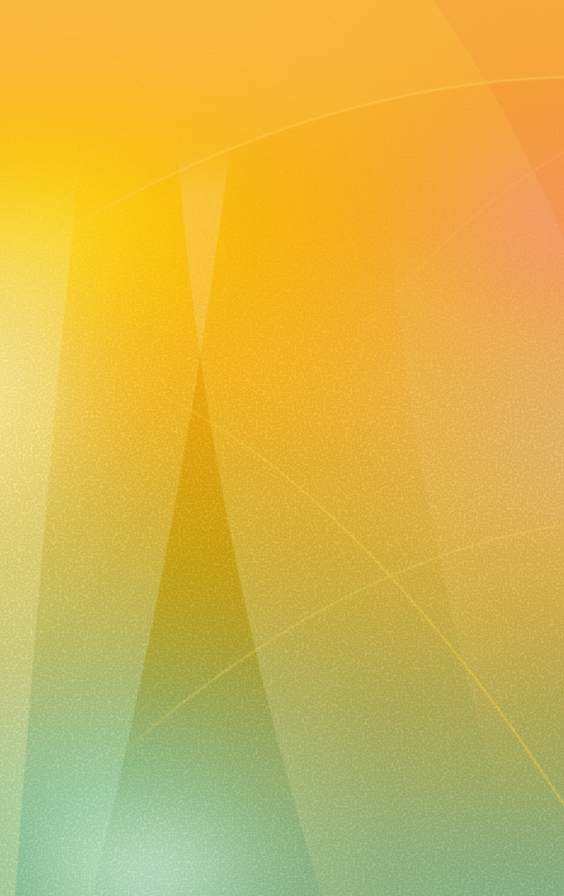
A Shadertoy shader for this background:

```glsl
// Warm amber backdrop melting into mint, with soft coloured glows,
// translucent curved beams and thin arcs. Every curve is a parabola, drawn
// by its slope-corrected distance; cellular noise adds a paper-like grain.

float parabola(float t, vec3 k) {
    return k.x + t * (k.y + t * k.z);
}

// Signed distance, in canvas heights, to y = parabola(x); positive above
float arcDistance(vec2 uv, vec3 k, float aspect) {
    float slope = (k.y + 2.0 * k.z * uv.x) / aspect;
    return (uv.y - parabola(uv.x, k)) / sqrt(1.0 + slope * slope);
}

// Signed distance to x = parabola(y); positive on the right
float edgeDistance(vec2 uv, vec3 k, float aspect) {
    float slope = (k.y + 2.0 * k.z * uv.y) * aspect;
    return (uv.x - parabola(uv.y, k)) * aspect / sqrt(1.0 + slope * slope);
}

float side(float d, float softness) {
    return smoothstep(-softness, softness, d);
}

float hairline(float d, float width) {
    return exp(-d * d / (width * width));
}

float glow(vec2 uv, vec2 center, vec2 radius) {
    vec2 d = (uv - center) / radius;
    return exp(-dot(d, d));
}

vec2 hash2(vec2 p) {
    vec3 q = fract(p.xyx * vec3(0.1031, 0.1030, 0.0973));
    q += dot(q, q.yzx + 33.33);
    return fract((q.xx + q.yz) * q.zy);
}

// Distance to the nearest scattered cell point
float cellular(vec2 p) {
    vec2 cell = floor(p), f = fract(p);
    float nearest = 2.0;
    for (int j = -1; j <= 1; j++) {
        for (int i = -1; i <= 1; i++) {
            vec2 o = vec2(i, j);
            nearest = min(nearest, length(o + hash2(cell + o) - f));
        }
    }
    return nearest;
}

vec3 verticalRamp(float y) {
    vec3 c = mix(vec3(0.53, 0.69, 0.52), vec3(0.67, 0.66, 0.33), smoothstep(-0.02, 0.23, y));
    c = mix(c, vec3(0.82, 0.68, 0.19), smoothstep(0.17, 0.41, y));
    c = mix(c, vec3(0.95, 0.71, 0.12), smoothstep(0.34, 0.60, y));
    c = mix(c, vec3(0.97, 0.71, 0.03), smoothstep(0.56, 0.74, y));
    return mix(c, vec3(0.975, 0.725, 0.25), smoothstep(0.75, 0.99, y));
}

vec3 addGlows(vec3 c, vec2 uv) {
    c = mix(c, vec3(0.97, 0.65, 0.18), 0.75 * glow(uv, vec2(0.98, 0.82), vec2(0.45, 0.26)));
    c = mix(c, vec3(0.99, 0.83, 0.07), 0.85 * glow(uv, vec2(0.08, 0.74), vec2(0.28, 0.12)));
    c = mix(c, vec3(0.95, 0.89, 0.55), 0.90 * glow(uv, vec2(-0.05, 0.55), vec2(0.21, 0.17)));
    c = mix(c, vec3(0.80, 0.77, 0.40), 0.50 * glow(uv, vec2(0.0, 0.34), vec2(0.26, 0.13)));
    c = mix(c, vec3(0.88, 0.71, 0.45), 0.85 * glow(uv, vec2(1.08, 0.52), vec2(0.40, 0.20)));
    c = mix(c, vec3(0.95, 0.61, 0.42), 0.90 * glow(uv, vec2(1.03, 0.75), vec2(0.25, 0.13)));
    c = mix(c, vec3(0.58, 0.78, 0.62), 0.95 * glow(uv, vec2(0.18, 0.09), vec2(0.36, 0.15)));
    c = mix(c, vec3(0.42, 0.69, 0.55), 0.75 * glow(uv, vec2(-0.02, 0.0), vec2(0.11, 0.13)));
    return mix(c, vec3(0.73, 0.88, 0.79), 0.85 * glow(uv, vec2(0.26, 0.03), vec2(0.17, 0.075)));
}

vec3 addBeams(vec3 c, vec2 uv, float aspect, float soft) {
    // Two edges cross: a pale beam above, a deep wedge below
    float rising = edgeDistance(uv, vec3(0.163, 0.3845, -0.109), aspect);
    float falling = edgeDistance(uv, vec3(0.5706, -0.4877, 0.2157), aspect);
    float wedge = side(rising, soft) * side(-falling, soft);
    float beam = side(-rising, soft) * side(falling, soft);
    vec3 wedgeColor = mix(c * vec3(0.96, 0.95, 0.86), c * vec3(0.965, 0.925, 0.45), smoothstep(0.16, 0.40, uv.y));
    c = mix(c, wedgeColor, wedge * smoothstep(-0.10, 0.25, uv.y));
    c = mix(c, vec3(0.98, 0.79, 0.36), 0.55 * beam * smoothstep(0.85, 0.77, uv.y));
    float lowLeft = side(-rising, soft) * smoothstep(0.60, 0.15, uv.y);
    c = mix(c, vec3(0.78, 0.89, 0.68), 0.15 * lowLeft);
    float lowRight = side(falling, soft) * exp(-max(falling, 0.0) * 9.0);
    c = mix(c, vec3(0.88, 0.80, 0.45), 0.17 * lowRight * smoothstep(0.60, 0.35, uv.y));

    // Pale sheet along the left side
    float leftSheet = side(-edgeDistance(uv, vec3(0.027, 0.113, 0.0325), aspect), soft);
    c = mix(c, vec3(0.95, 0.92, 0.66), 0.30 * leftSheet * smoothstep(0.83, 0.66, uv.y));

    // Orange corner and a faint sheet at the right
    float corner = side(edgeDistance(uv, vec3(1.0, 0.637, -0.869), aspect), soft);
    c = mix(c, vec3(0.96, 0.55, 0.21), 0.33 * corner * smoothstep(0.65, 0.75, uv.y));
    float rightSheet = edgeDistance(uv, vec3(0.938, -0.513, 0.242), aspect);
    float span = smoothstep(0.08, 0.30, uv.y) * smoothstep(0.78, 0.60, uv.y);
    return mix(c, vec3(0.92, 0.77, 0.42), 0.20 * span * side(rightSheet, soft) * exp(-max(rightSheet, 0.0) * 12.0));
}

vec3 addArcs(vec3 c, vec2 uv, float aspect, float width) {
    float upper = arcDistance(uv, vec3(0.697, 0.4164, -0.1995), aspect);
    float descending = arcDistance(uv, vec3(0.610, -0.0453, -0.463), aspect);
    float lower = arcDistance(uv, vec3(0.0253, 0.683, -0.294), aspect);
    float faint = arcDistance(uv, vec3(-0.121, 1.551, -0.6), aspect);
    c = mix(c, vec3(0.98, 0.78, 0.32), 0.15 * side(upper, width) * smoothstep(0.1, 0.5, uv.x));
    c = mix(c, vec3(1.0, 0.83, 0.36), 0.42 * hairline(upper, width) * smoothstep(0.0, 0.3, uv.x));
    c = mix(c, vec3(0.94, 0.80, 0.27), 0.55 * hairline(descending, width) * smoothstep(0.12, 0.55, uv.x));
    c = mix(c, vec3(0.89, 0.81, 0.36), 0.42 * hairline(lower, width) * smoothstep(0.15, 0.35, uv.x));
    return mix(c, vec3(0.99, 0.73, 0.42), 0.22 * hairline(faint, width) * smoothstep(0.58, 0.8, uv.x));
}

void mainImage(out vec4 fragColor, in vec2 fragCoord) {
    vec2 uv = fragCoord / iResolution.xy;
    float aspect = iResolution.x / iResolution.y;
    float soft = max(0.0014, 0.8 / iResolution.y);
    vec3 color = addGlows(verticalRamp(uv.y), uv);
    color = addBeams(color, uv, aspect, soft);
    color = addArcs(color, uv, aspect, soft);

    // Grain, stronger in the lower two thirds
    float grain = cellular(uv * vec2(aspect, 1.0) * 370.0) - 0.5;
    color += grain * vec3(0.085, 0.08, 0.10) * mix(0.2, 1.0, smoothstep(0.85, 0.45, uv.y));
    fragColor = vec4(clamp(color, 0.0, 1.0), 1.0);
}
```
